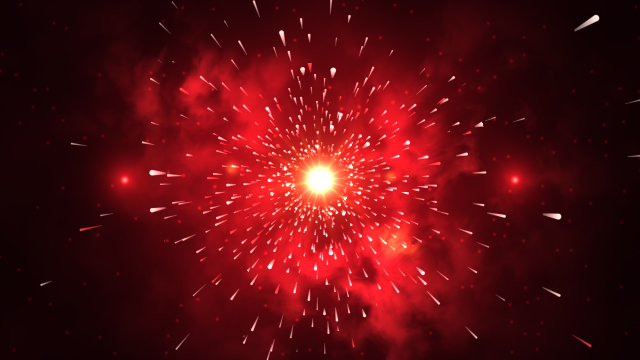
This background is drawn by a WebGL 1 fragment shader. Its source:

```glsl
precision highp float;
// Red nebula with a blazing central star and light streaks flying outward.

uniform vec2 u_resolution;

const float TAU = 6.28319;
const vec3 DARK = vec3(0.055, 0.004, 0.012);
const vec3 CRIMSON = vec3(0.66, 0.045, 0.085);
const vec3 CLOUD_RED = vec3(0.62, 0.10, 0.12);
const vec3 FLARE_RED = vec3(1.0, 0.10, 0.13);
const vec3 GOLD = vec3(0.85, 0.58, 0.18);
const vec3 STREAK_WHITE = vec3(1.0, 0.92, 0.88);

float hash(vec2 p) {
  return fract(sin(dot(p, vec2(127.1, 311.7))) * 43758.5);
}

float noise(vec2 p) {
  vec2 i = floor(p);
  vec2 f = fract(p);
  f = f * f * (3.0 - 2.0 * f);
  float low = mix(hash(i), hash(i + vec2(1.0, 0.0)), f.x);
  float high = mix(hash(i + vec2(0.0, 1.0)), hash(i + 1.0), f.x);
  return mix(low, high, f.y);
}

float fbm(vec2 p) {
  float sum = 0.0;
  float weight = 0.5;
  for (int i = 0; i < 5; i++) {
    sum += weight * noise(p);
    p = mat2(1.6, 1.2, -1.2, 1.6) * p + 7.3;
    weight *= 0.5;
  }
  return sum;
}

float glow(vec2 p, vec2 center, float radius) {
  vec2 d = (p - center) / radius;
  return exp(-dot(d, d));
}

// Tapered capsule along x, widest and brightest at its outer end.
float streak(vec2 q, float len, float width, float blur) {
  float t = clamp(q.x / len + 0.5, 0.0, 1.0);
  float d = length(vec2(q.x - (t - 0.5) * len, q.y)) - width * mix(0.35, 1.0, t);
  return smoothstep(blur, -blur, d) * mix(0.35, 1.0, t);
}

// One streak per cell of a logarithmic polar grid.
vec3 streakLayer(float angle, float r, float seed, float blur) {
  const float SECTORS = 34.0;
  const float RING = 0.25;
  vec2 grid = vec2(angle / TAU * SECTORS, log(r) / RING) + seed * vec2(0.37, 0.29);
  vec2 id = floor(grid);
  id.x = mod(id.x, SECTORS);
  id += seed * 53.0;
  float size = hash(id + 3.1);
  float len = r * RING * mix(0.14, 0.42, hash(id + 5.7));
  float width = (0.0013 + 0.0022 * size + 0.005 * pow(size, 24.0)) * (0.85 + 0.5 * r);
  vec2 center = vec2(mix(0.2, 0.8, hash(id + 1.3)), mix(0.35, 0.65, hash(id + 2.9)));
  vec2 local = fract(grid) - center;
  vec2 q = vec2(local.y * RING, local.x * TAU / SECTORS) * r;
  float density = mix(0.58, 0.07, smoothstep(0.18, 0.72, r));
  float visible = step(hash(id + 8.3), density) * smoothstep(0.06, 0.09, r);
  vec3 tint = mix(STREAK_WHITE, FLARE_RED, 0.8 * step(0.88, hash(id + 9.9)));
  return tint * streak(q, len, width, blur) * visible * mix(0.6, 1.0, size);
}

// Faint round sparks scattered on a square grid.
float sparks(vec2 p, float cells) {
  vec2 id = floor(p * cells);
  vec2 center = 0.25 + 0.5 * vec2(hash(id + 4.1), hash(id + 6.3));
  float chance = step(0.8, hash(id));
  return chance * glow(fract(p * cells), center, 0.09);
}

// Star core: white disc, orange halo and thin rays.
vec3 star(vec2 p, float angle) {
  float r = length(p * vec2(0.9, 1.0));
  float rays = pow(0.5 + 0.5 * sin(angle * 14.0 + 2.0 * sin(angle * 3.0)), 6.0);
  vec3 light = vec3(1.0, 0.95, 0.8) * 1.5 * glow(p, vec2(0.0), 0.037);
  light += vec3(1.4, 0.85, 0.28) * exp(-r / 0.045);
  return light + vec3(0.9, 0.4, 0.12) * rays * exp(-r / 0.055);
}

void main() {
  vec2 p = (gl_FragCoord.xy - 0.5 * u_resolution) / u_resolution.y;
  float r = max(length(p), 0.001);
  float angle = atan(p.y, p.x);
  float blur = 0.8 / u_resolution.y;

  // Red haze, broken up by smoky noise
  float smoke = fbm(p * 4.5 + 3.0);
  float detail = fbm(p * 13.0 + 2.0 * smoke);
  float haze = glow(p * vec2(0.88, 1.0), vec2(0.0), 0.42);
  vec3 color = DARK * (0.6 + 0.8 * smoke) + CRIMSON * haze * (0.65 + 0.75 * smoke);

  // Brighter cloud banks around the star
  float banks = glow(p, vec2(0.41, 0.07), 0.2) + glow(p, vec2(0.1, -0.29), 0.22)
              + 0.8 * glow(p, vec2(-0.36, 0.25), 0.18) + 0.35 * haze;
  float wisps = smoothstep(0.42, 0.75, 0.5 * smoke + 0.55 * detail);
  color += CLOUD_RED * banks * wisps;

  // Golden patches and small warm lights
  float gold = glow(p, vec2(0.2, -0.17), 0.04) + 0.8 * glow(p, vec2(0.25, -0.19), 0.022);
  color += GOLD * gold * smoothstep(0.35, 0.65, detail);
  color += GOLD * 0.55 * (glow(p, vec2(-0.245, 0.032), 0.015) + glow(p, vec2(0.197, 0.009), 0.013));

  // Mirrored pair of red flares
  vec2 side = vec2(abs(p.x), p.y);
  vec2 flare = vec2(0.542, 0.0);
  color += FLARE_RED * (0.75 * exp(-length(side - flare) / 0.026) + 0.13 * glow(side, flare, 0.075));
  color += vec3(0.8, 0.55, 0.5) * glow(side, flare, 0.007);

  color += FLARE_RED * sparks(p, 22.0) * (0.15 + 0.45 * haze);
  for (int i = 0; i < 4; i++) {
    color += streakLayer(angle, r, float(i) + 1.0, blur);
  }
  color += star(p, angle);
  gl_FragColor = vec4(min(color, 1.0), 1.0);
}
```
